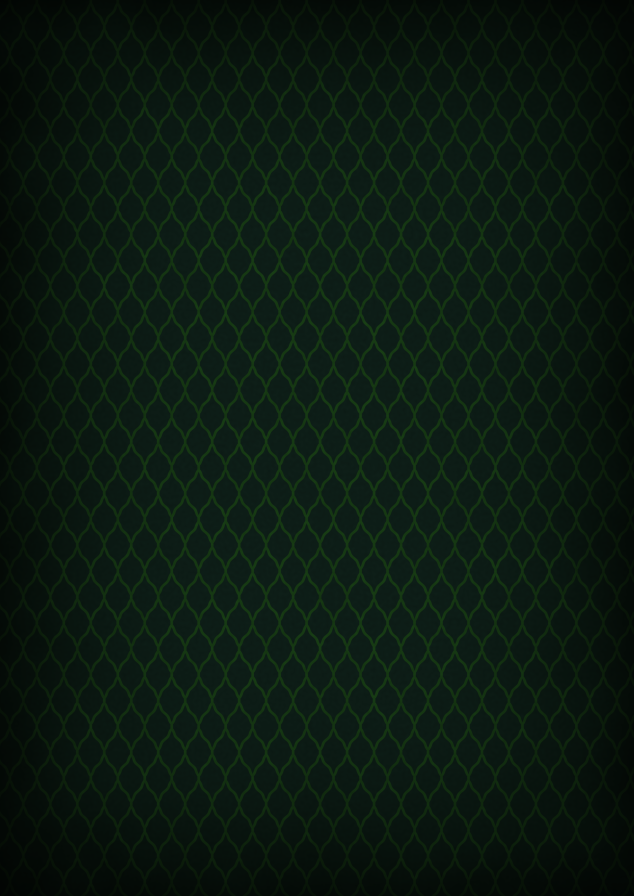
This pattern is drawn by a Shadertoy shader. Its source:

```glsl
// Dark green ogee lattice: one wavy outline per column, folded so that each
// row of slim lantern cells nests between the cells of the next. A vignette
// and gradient noise give the worn, smoky edges.

const float PI = 3.14159265;

vec2 hashGradient(vec2 p) {
    p = vec2(dot(p, vec2(127.1, 311.7)), dot(p, vec2(269.5, 183.3)));
    return fract(sin(p) * 43758.5) * 2.0 - 1.0;
}

float gradientNoise(vec2 p) {
    vec2 i = floor(p), f = fract(p);
    vec2 w = f * f * f * (f * (f * 6.0 - 15.0) + 10.0);
    float a = dot(hashGradient(i), f);
    float b = dot(hashGradient(i + vec2(1, 0)), f - vec2(1, 0));
    float c = dot(hashGradient(i + vec2(0, 1)), f - vec2(0, 1));
    float d = dot(hashGradient(i + vec2(1, 1)), f - vec2(1, 1));
    return mix(mix(a, b, w.x), mix(c, d, w.x), w.y);
}

float smoke(vec2 p) {
    float sum = 0.0, gain = 0.5;
    for (int i = 0; i < 4; i++) {
        sum += gain * gradientNoise(p);
        p = p * 2.03 + 7.1;
        gain *= 0.5;
    }
    return sum;
}

// Half width of a cell at height v; the fifth harmonic adds the shoulder notch
float cellHalfWidth(float v) {
    float wave = cos(2.0 * PI * v) + 0.075 * cos(10.0 * PI * v);
    return 0.25 + 0.25 * clamp(wave, -1.0, 1.0);
}

// Distance to the lattice line, in the units of cellSize
float latticeDistance(vec2 p, vec2 cellSize) {
    vec2 q = p / cellSize;
    float x = abs(fract(q.x + 0.5) - 0.5);
    float slope = (cellHalfWidth(q.y + 0.01) - cellHalfWidth(q.y - 0.01)) / 0.02;
    slope *= cellSize.x / cellSize.y;
    return abs(x - cellHalfWidth(q.y)) * cellSize.x / sqrt(1.0 + slope * slope);
}

void mainImage(out vec4 fragColor, in vec2 fragCoord) {
    vec2 uv = fragCoord / iResolution.xy;
    float aspect = iResolution.y / iResolution.x;
    vec2 p = vec2(uv.x, uv.y * aspect);

    // Lattice: repeats across and down
    vec2 cellSize = vec2(1.0, aspect) / vec2(23.5, 17.3);
    float dist = latticeDistance(p - vec2(0.3985, 0.565 * aspect), cellSize);
    float soft = max(0.7 / iResolution.x, 0.0011);
    float line = 1.0 - smoothstep(0.0021 - soft, 0.0021 + soft, dist);

    // Vignette with smoky edges
    vec2 edge = abs(uv * 2.0 - 1.0);
    float light = (1.0 - 0.72 * pow(edge.x, 3.6)) * (1.0 - 0.72 * pow(edge.y, 5.0));
    float cloud = smoke(p * 7.0);
    light = clamp(light + cloud * 0.35 * (1.1 - light), 0.0, 1.0);

    // Colour: blue-green cells, purer green lines, slight fading
    vec3 fill = mix(vec3(0.035, 0.10, 0.055), vec3(0.052, 0.114, 0.09), light);
    vec3 thread = vec3(0.088, 0.225, 0.075) * (1.0 + 0.25 * smoke(p * 16.0 + 31.0));
    vec3 color = mix(fill, thread, line * (0.6 + 0.38 * light));
    color *= 0.14 + 0.86 * light;
    color *= 1.0 + 0.12 * gradientNoise(p * 150.0);

    fragColor = vec4(color, 1.0);
}
```
